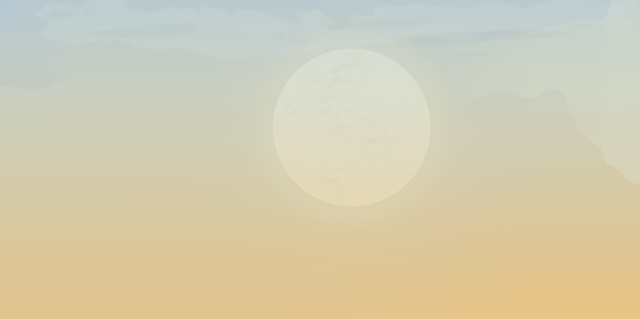
Give the GLSL for this background, as a Shadertoy shader.

```glsl
// Pale full moon with a soft halo in a hazy dusk sky, with torn cloud banks along the top.

// Positions are in canvas heights: x runs 0..2, y runs 0..1 upward.
const vec2 MOON_CENTER = vec2(1.099, 0.602);
const float MOON_RADIUS = 0.246;
const float HALO_RADIUS = 0.345;
const vec3 MOON_TOP = vec3(0.93, 0.95, 0.90);
const vec3 MOON_BOTTOM = vec3(0.97, 0.91, 0.76);
const vec3 HALO_COLOR = vec3(0.92, 0.90, 0.79);
const vec3 MARK_COLOR = vec3(0.71, 0.74, 0.67);
const vec3 CLOUD_COLOR = vec3(0.80, 0.86, 0.85);
const vec3 HAZE_COLOR = vec3(0.87, 0.89, 0.82);
const vec3 SHADE_COLOR = vec3(0.66, 0.72, 0.72);
const vec3 CORNER_BLUE = vec3(0.70, 0.78, 0.84);
const float BASE_LINE = 0.0026;

// Sky colours from the horizon to the zenith, evenly spaced
const vec3 SKY[5] = vec3[5](
    vec3(0.888, 0.768, 0.555), vec3(0.858, 0.782, 0.613), vec3(0.822, 0.802, 0.695),
    vec3(0.783, 0.81, 0.76), vec3(0.728, 0.79, 0.808));

// Grey streaks: centre, half size
const vec4 STREAKS[4] = vec4[4](
    vec4(0.45, 0.902, 0.15, 0.018), vec4(1.50, 0.886, 0.21, 0.017),
    vec4(1.47, 0.828, 0.05, 0.004), vec4(1.17, 0.925, 0.16, 0.012));

// Moon marks: offset from the centre, radius (in moon radii)
const vec3 MARKS[6] = vec3[6](
    vec3(0.05, 0.86, 0.14), vec3(-0.22, 0.58, 0.30), vec3(-0.78, 0.20, 0.18),
    vec3(-0.22, 0.08, 0.26), vec3(0.28, -0.08, 0.28), vec3(-0.18, -0.68, 0.20));

vec2 hashGradient(vec2 cell) {
    vec2 h = vec2(dot(cell, vec2(127.1, 311.7)), dot(cell, vec2(269.5, 183.3)));
    return 2.0 * fract(sin(h) * 43758.5) - 1.0;
}

float gradientNoise(vec2 p) {
    vec2 i = floor(p), f = fract(p);
    vec2 u = f * f * f * (f * (f * 6.0 - 15.0) + 10.0);
    vec2 e = vec2(0.0, 1.0);
    float low = mix(dot(hashGradient(i), f),
                    dot(hashGradient(i + e.yx), f - e.yx), u.x);
    float high = mix(dot(hashGradient(i + e.xy), f - e.xy),
                     dot(hashGradient(i + e.yy), f - e.yy), u.x);
    return mix(low, high, u.y);
}

float fbm(vec2 p) {
    float sum = 0.0, amplitude = 0.5;
    for (int i = 0; i < 4; i++) {
        sum += amplitude * gradientNoise(p);
        p = p * 2.03 + 17.3;
        amplitude *= 0.5;
    }
    return sum;
}

// Antialiased coverage of the region where d < 0
float fill(float d) {
    float w = 1.0 / iResolution.y;
    return 1.0 - smoothstep(-w, w, d);
}

// Flat, full-ended lens whose outline is displaced by "rough"
float bank(vec2 p, vec2 center, vec2 halfSize, float slope, float rough) {
    vec2 q = p - center;
    q.y -= slope * q.x;
    vec2 u = q / halfSize;
    u *= u;
    return fill((sqrt(length(u)) - 1.0) * halfSize.y + rough);
}

vec3 skyColor(vec2 p) {
    float warmth = 0.07 * smoothstep(0.7, 2.0, p.x) * (1.0 - p.y);
    float level = clamp(p.y - warmth, 0.0, 1.0) * 4.0;
    int i = min(int(level), 3);
    vec3 color = mix(SKY[i], SKY[i + 1], level - float(i));
    // Bluer upper left corner, richer orange in the lower right one
    color = mix(color, CORNER_BLUE, 0.6 * exp(-8.0 * length(p - vec2(0.0, 1.0))));
    float corner = smoothstep(0.9, 2.0, p.x) * (1.0 - smoothstep(0.0, 0.3, p.y));
    return color + vec3(0.02, 0.0, -0.04) * corner;
}

vec3 addClouds(vec3 color, vec2 p) {
    float torn = fbm(p * vec2(7.0, 13.0));
    float wisps = fbm(p * vec2(4.0, 22.0) + 5.0);

    // Low grey cloud on the left, fading upward
    float low = bank(p, vec2(-0.02, 0.785), vec2(0.22, 0.055), -0.12, 0.03 * torn);
    color = mix(color, SHADE_COLOR, 0.13 * low * (1.0 - smoothstep(0.74, 0.83, p.y)));

    // Broad haze on the right, with a stepped lower edge
    float floorY = 0.705 + 0.012 * sin(p.x * 38.0 + 5.0)
        - 0.09 * smoothstep(1.75, 1.81, p.x) - 0.09 * smoothstep(1.79, 1.89, p.x)
        - 0.05 * smoothstep(1.875, 1.90, p.x) - 0.04 * smoothstep(1.90, 2.0, p.x);
    float roofY = 0.86 + 0.08 * smoothstep(1.4, 1.92, p.x)
        + 0.15 * smoothstep(1.88, 1.95, p.x) + 0.025 * torn;
    float haze = fill(floorY - p.y + 0.01 * torn) * fill(p.y - roofY);
    color = mix(color, HAZE_COLOR, 0.22 * haze * smoothstep(1.32, 1.65, p.x));
    float inner = bank(p, vec2(2.0, 0.80), vec2(0.36, 0.14), 0.1, 0.04 * torn);
    color = mix(color, HAZE_COLOR, 0.06 * inner);
    color = mix(color, HAZE_COLOR, 0.11 * haze * smoothstep(1.87, 1.90, p.x));

    // Torn banks along the top
    float left = bank(p, vec2(0.57, 0.905), vec2(0.42, 0.060), -0.09, 0.10 * torn);
    float right = bank(p, vec2(1.44, 0.932), vec2(0.50, 0.050), 0.06, 0.09 * torn);
    color = mix(color, CLOUD_COLOR, 0.29 * max(left, right) * (0.9 + 0.5 * wisps));
    for (int i = 0; i < 4; i++) {
        vec4 s = STREAKS[i];
        float streak = bank(p, s.xy, s.zw, 0.06, 1.4 * s.w * wisps);
        color = mix(color, SHADE_COLOR, 0.15 * streak);
    }
    return color;
}

vec3 addMoon(vec3 color, vec2 p) {
    vec2 q = (p - MOON_CENTER) / MOON_RADIUS;
    float r = length(p - MOON_CENTER);

    // Halo: faint wide glow plus a ring that ends softly
    float wide = exp(-pow(r / 0.38, 4.0));
    float ring = 1.0 - smoothstep(MOON_RADIUS + 0.02, HALO_RADIUS, r);
    color = mix(color, HALO_COLOR, 0.08 * wide + 0.14 * ring);

    // Disc with a faint rim, warmer toward the bottom
    float disc = fill(r - MOON_RADIUS);
    float rim = smoothstep(MOON_RADIUS - 0.010, MOON_RADIUS, r);
    vec3 moonColor = mix(MOON_BOTTOM, MOON_TOP, smoothstep(-1.0, 0.7, q.y));
    vec3 surface = mix(color, moonColor, 0.35 + 0.04 * rim);

    // Broken grey marks
    float cover = 0.0;
    for (int i = 0; i < 6; i++) {
        vec2 d = (q - MARKS[i].xy) / MARKS[i].z;
        cover = max(cover, exp(-dot(d, d)));
    }
    float grain = fbm(mat2(0.94, -0.34, 0.34, 0.94) * q * vec2(6.0, 10.0) + 9.0);
    surface = mix(surface, MARK_COLOR, 0.17 * cover * smoothstep(-0.10, 0.25, grain));
    return mix(color, surface, disc);
}

void mainImage(out vec4 fragColor, in vec2 fragCoord) {
    vec2 p = fragCoord / iResolution.y;
    vec3 color = addMoon(addClouds(skyColor(p), p), p);
    color = mix(color, vec3(0.97, 0.95, 0.91), 0.7 * fill(p.y - BASE_LINE));
    fragColor = vec4(color, 1.0);
}
```
